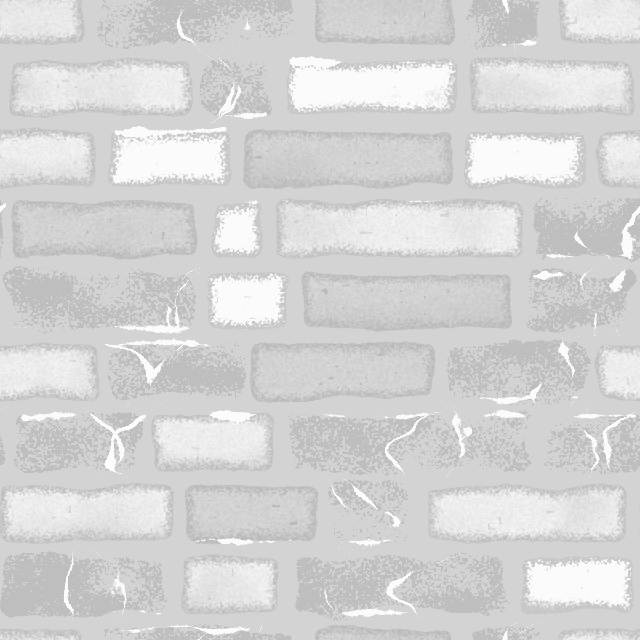
This texture map is drawn by a WebGL 1 fragment shader. Its source:

```glsl
precision highp float;
uniform vec2 u_resolution;

#define COURSES 9.0
#define COURSE_SHIFT 0.273
#define BRICKS 4
#define JOINT_JITTER 0.72
#define HALF_JOINT 0.0125
#define HALF_HEIGHT 0.0425
#define CORNER 0.012
#define MORTAR 0.828
#define DARK 0.745
#define LIGHT 0.91
#define WHITE 0.985
#define SEED 0.37

float hash(vec2 p) {
  vec3 q = fract(vec3(p.xyx) * 0.1031 + SEED);
  q += dot(q, q.yzx + 33.33);
  return fract((q.x + q.y) * q.z);
}

// Value noise that wraps after the given number of cells
float noise(vec2 uv, vec2 cells) {
  vec2 p = uv * cells;
  vec2 i = floor(p);
  vec2 f = fract(p);
  f = f * f * (3.0 - 2.0 * f);
  vec2 a = mod(i, cells);
  vec2 b = mod(i + 1.0, cells);
  return mix(mix(hash(a), hash(vec2(b.x, a.y)), f.x),
             mix(hash(vec2(a.x, b.y)), hash(b), f.x), f.y);
}

float roundBox(vec2 p, vec2 halfSize) {
  vec2 q = abs(p) - halfSize + CORNER;
  return length(max(q, 0.0)) + min(max(q.x, q.y), 0.0) - CORNER;
}

// Position of a vertical joint along its course, 0 to 1
float joint(float k, float row) {
  float n = float(BRICKS);
  float inner = step(0.5, k) * step(k, n - 0.5);
  return (k + inner * JOINT_JITTER * (hash(vec2(k + 11.0, row)) - 0.5)) / n;
}

// Curved flakes of pale plaster with crumbled edges
float flakes(vec2 q, vec2 halfSize, vec2 uv, vec2 id, float grain, float px) {
  float t = q.y / halfSize.y;
  float mask = 0.0;
  float crumble = 0.012 * (noise(uv, vec2(64.0)) - 0.5) + 0.003 * grain;
  for (int i = 0; i < 2; i++) {
    float s = float(i) * 7.0;
    float bend = hash(id + 3.0 + s) - 0.5;
    float x = (hash(id + 5.0 + s) - 0.5) * 1.8 * halfSize.x
            + bend * 0.08 * t * (t + 0.6)
            + 0.05 * (noise(uv, vec2(13.0, 27.0)) - 0.5) + crumble;
    float width = 0.015 * (noise(uv + s * 0.1, vec2(18.0, 26.0)) - 0.36) + 0.3 * crumble;
    width *= 1.0 - smoothstep(0.8, 1.2, abs(t));
    mask = max(mask, smoothstep(-px, px, width - abs(q.x - x)));
  }
  return mask;
}

// Tapering strip along the upper or lower edge
float lip(vec2 q, vec2 halfSize, vec2 uv, vec2 id, float grain, float px) {
  float side = hash(id + 17.0) < 0.5 ? -1.0 : 1.0;
  float width = 0.018 * (noise(uv, vec2(14.0, 9.0)) - 0.54)
              + 0.006 * (noise(uv, vec2(80.0)) - 0.5) + 0.003 * grain;
  width -= 0.02 * smoothstep(-0.01, 0.005, abs(q.x) - halfSize.x);
  float wave = 0.010 * (noise(uv, vec2(24.0, 9.0)) - 0.5);
  return smoothstep(-px, px, width - abs(q.y * side - halfSize.y + wave));
}

void main() {
  vec2 uv = gl_FragCoord.xy / u_resolution;
  float px = 0.6 / min(u_resolution.x, u_resolution.y);

  // Course and brick under this point
  float y = uv.y * COURSES - COURSE_SHIFT;
  float row = mod(floor(y), COURSES);
  float turn = fract(row * 0.382);
  float shift = 0.155 * step(0.03, turn) * step(turn, 0.33)
              + 0.03 * (hash(vec2(row, 41.0)) - 0.5);
  float x = fract(uv.x - shift);
  float left = 0.0, right = 1.0, index = 0.0;
  for (int k = 0; k < BRICKS; k++) {
    float a = joint(float(k), row);
    if (x >= a) {
      left = a;
      right = joint(float(k) + 1.0, row);
      index = float(k);
    }
  }
  vec2 id = vec2(index, row);
  vec2 q = vec2(x - 0.5 * (left + right), (fract(y) - 0.5) / COURSES);
  vec2 halfSize = vec2(0.5 * (right - left) - HALF_JOINT, HALF_HEIGHT);

  // Brick kinds: white, light, plain, ragged; a paler band of courses
  float paleBand = step(4.5, row) * step(row, 7.5);
  float kind = fract((float(BRICKS) - 1.0 - index) * 0.618 + row * row * 0.236);
  kind = pow(kind, mix(0.7, 1.7, paleBand));
  float ragged = step(0.65, kind);

  // Worn outline
  float grain = noise(uv, vec2(400.0)) - 0.5;
  float cloud = noise(uv, vec2(11.0, 22.0)) * 0.7 + noise(uv, vec2(31.0, 47.0)) * 0.3;
  float wobble = (noise(uv, vec2(15.0, 21.0)) - 0.5) * 0.012
               + (noise(uv, vec2(71.0)) - 0.5) * 0.003;
  float depth = -roundBox(q, halfSize) + wobble * (1.0 + ragged) + grain * 0.003;
  float inside = smoothstep(-px, px, depth);

  // Face tone, darker towards the rim and fading to one side
  vec2 tilt = vec2(hash(id + 31.0) - 0.5, hash(id + 23.0) - 0.3) * vec2(0.3, 0.5);
  float core = smoothstep(0.0, 0.020, depth + grain * 0.008);
  float face = clamp(core * (0.55 + 0.75 * cloud + dot(q / halfSize, tilt)), 0.0, 1.0);
  float tone;
  if (kind < 0.18) {
    tone = mix(0.78, WHITE + 0.01, smoothstep(0.05, 0.75, face + grain * 0.3));
  } else if (kind < 0.40) {
    tone = mix(0.765, LIGHT + 0.02, face) + grain * 0.055;
  } else if (kind < 0.65) {
    tone = mix(DARK, 0.825, face) + grain * 0.055;
  } else {
    float loss = 0.47 + 0.16 * hash(id + 37.0);
    float cover = cloud - loss + grain * 0.75 + min(depth, 0.02) * 5.0;
    tone = mix(MORTAR, DARK, smoothstep(-0.04, 0.05, cover));
  }

  // Small pits
  float pit = smoothstep(0.90, 0.97, noise(uv, vec2(110.0))) * (1.0 - ragged);
  tone -= 0.08 * pit * core;

  // Plaster remnants
  float plaster = ragged * flakes(q, halfSize, uv, id, grain, px);
  float lipped = max(ragged, step(0.62, hash(id + 29.0)));
  plaster = max(plaster, lipped * lip(q, halfSize, uv, id, grain, px));

  float shade = mix(MORTAR, min(tone, WHITE), inside);
  gl_FragColor = vec4(vec3(mix(shade, WHITE, plaster)), 1.0);
}
```
